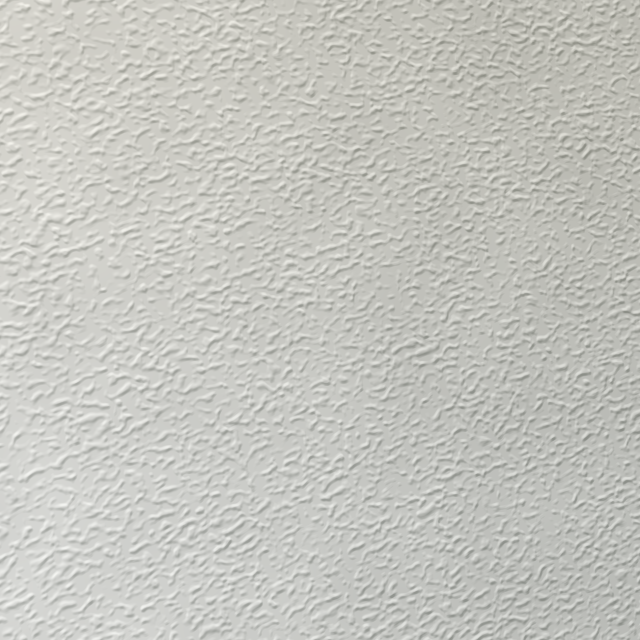
Reproduce this texture procedurally as a three.js fragment shader.

```glsl
varying vec2 vUv;

const vec3 LEFT_PAINT = vec3(0.834, 0.834, 0.816);
const vec3 RIGHT_PAINT = vec3(0.732, 0.735, 0.712);
const vec3 WARM_TINT = vec3(0.006, 0.000, -0.010);
const vec3 COOL_TINT = vec3(-0.003, 0.000, 0.006);
const vec3 SHADOW_TINT = vec3(1.02, 0.98, 1.01);

const vec2 GRAIN_FREQUENCY = vec2(66.0, 106.0);
const float GRAIN_ANGLE = 0.36;
const float BEND_AMOUNT = 0.55;
const float DETAIL_AMOUNT = 0.34;
const float PATCH_FREQUENCY = 11.0;
const float PATCH_AMOUNT = 0.26;
const float BUMP_FOOT = -0.14;
const float BUMP_TOP = 0.60;

const vec2 LIGHT_DIRECTION = vec2(-0.42, 0.91);
const float RELIEF_STEP = 0.0023;
const float HIGHLIGHT_GAIN = 0.125;
const float SHADOW_GAIN = 0.185;
const float MOTTLE_GAIN = 0.024;

vec2 hashGradient(vec2 cell) {
  vec3 q = fract(vec3(cell.xyx) * vec3(0.1031, 0.1030, 0.0973));
  q += dot(q, q.yzx + 33.33);
  float angle = 6.28318 * fract((q.x + q.y) * q.z);
  return vec2(cos(angle), sin(angle));
}

float gradientNoise(vec2 p) {
  vec2 cell = floor(p);
  vec2 f = p - cell;
  vec2 u = f * f * f * (f * (f * 6.0 - 15.0) + 10.0);
  vec2 right = vec2(1.0, 0.0);
  vec2 up = vec2(0.0, 1.0);
  float a = dot(hashGradient(cell), f);
  float b = dot(hashGradient(cell + right), f - right);
  float c = dot(hashGradient(cell + up), f - up);
  float d = dot(hashGradient(cell + 1.0), f - 1.0);
  return mix(mix(a, b, u.x), mix(c, d, u.x), u.y);
}

// Perspective: grains shrink toward the right
vec2 wallPosition(vec2 uv) {
  return vec2(uv.x * (0.84 + 0.20 * uv.x),
              (uv.y - 0.5) * (0.84 + 0.30 * uv.x)) + 3.0;
}

// Soft, short, slanted plaster grains on flat ground
float plasterHeight(vec2 uv) {
  vec2 p = wallPosition(uv);
  float c = cos(GRAIN_ANGLE);
  float s = sin(GRAIN_ANGLE);
  vec2 along = vec2(c * p.x + s * p.y, c * p.y - s * p.x);
  vec2 bend = vec2(gradientNoise(p * 31.0), gradientNoise(p * 31.0 + 47.0));
  vec2 grain = along * GRAIN_FREQUENCY + bend * BEND_AMOUNT;
  float body = gradientNoise(grain);
  body += DETAIL_AMOUNT * gradientNoise(grain * 1.67 + 19.0);
  body += PATCH_AMOUNT * gradientNoise(p * PATCH_FREQUENCY);
  return smoothstep(BUMP_FOOT, BUMP_TOP, body);
}

// Broad light falloff with faint colour drift
vec3 paintColour(vec2 uv) {
  float falloff = smoothstep(-0.15, 1.05, uv.x + 0.12 * (uv.y - 0.5));
  vec3 paint = mix(LEFT_PAINT, RIGHT_PAINT, falloff);
  paint += mix(COOL_TINT, WARM_TINT, smoothstep(0.1, 1.0, uv.y));
  return paint + MOTTLE_GAIN * gradientNoise(uv * 7.0 + 11.0);
}

void main() {
  vec2 offset = LIGHT_DIRECTION * RELIEF_STEP;
  float relief = plasterHeight(vUv - offset) - plasterHeight(vUv + offset);
  float highlight = max(relief, 0.0) * HIGHLIGHT_GAIN;
  float shadow = max(-relief, 0.0) * SHADOW_GAIN;
  vec3 colour = paintColour(vUv) + highlight - shadow * SHADOW_TINT;
  gl_FragColor = vec4(clamp(colour, 0.0, 1.0), 1.0);
}
```
